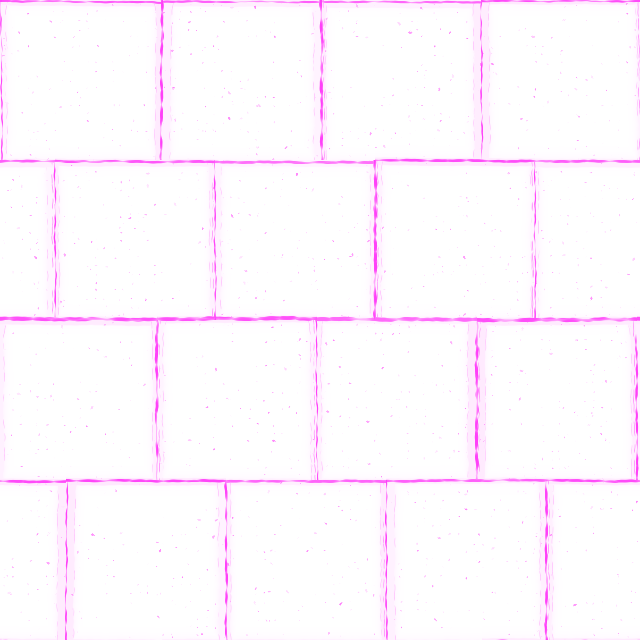
Write a WebGL 2 fragment shader that draws this texture map.

```glsl
#version 300 es
precision highp float;
// Square white blocks in shifted courses, with worn magenta joints and flecks.

uniform vec2 u_resolution;
out vec4 fragColor;

const float TILES = 4.0;                                  // blocks across and down
const vec4 ROW_SHIFT = vec4(0.415, -0.02, 0.345, 0.01);   // bottom row first
const vec4 BED_OFFSET = vec4(-0.01, -0.005, 0.005, -0.01);
const vec4 BED_WIDTH = vec4(0.006, 0.0075, 0.011, 0.0075);
const vec3 PAPER = vec3(1.0);
const vec3 INK = vec3(1.0, 0.12, 0.97);
const float BAND_INK = 0.075;    // pale bevel beside a joint
const float EDGE_INK = 0.24;     // broken outline of a bevel
const float JOINT_INK = 0.85;
const float FLECK_INK = 0.55;
const float LEAN = 0.022;        // tilt of single joints
const float WOBBLE = 0.0025;

vec4 hash4(vec2 p) {
    vec4 q = fract(p.xyxy * vec4(0.1031, 0.1030, 0.0973, 0.1099));
    q += dot(q, q.wzxy + 33.33);
    return fract((q.xxyz + q.yzzw) * q.zywx);
}

// Distance to the nearest scattered point, repeating over the canvas.
float cellular(vec2 uv, vec2 freq) {
    vec2 p = uv * freq, cell = floor(p);
    float nearest = 2.0;
    for (int j = -1; j <= 1; j++)
    for (int i = -1; i <= 1; i++) {
        vec2 c = cell + vec2(i, j);
        nearest = min(nearest, length(c + hash4(mod(c, freq) + 3.0).xy - p));
    }
    return nearest;
}

float wobble(float t, float seed) {
    float a = 6.2831853 * t;
    return WOBBLE * (sin(a * 9.0 + seed) + 0.6 * sin(a * 23.0 + seed * 2.3)
                     + 0.4 * sin(a * 61.0 + seed * 4.1));
}

float stroke(float d, float halfWidth, float px) {
    return 1.0 - smoothstep(halfWidth - 0.6 * px, halfWidth + 0.6 * px, abs(d));
}

// Upright joints: dark core, pale bevels and their broken outlines.
float uprightInk(vec2 uv, float px) {
    vec2 p = uv * TILES;
    float row = mod(floor(p.y), TILES), y = fract(p.y);
    float s = p.x - ROW_SHIFT[int(row)] + 0.5;
    vec4 h = hash4(vec2(mod(floor(s), TILES), row) + 11.0);
    vec4 g = hash4(vec2(mod(floor(s), TILES), row) + 47.0);
    float x = fract(s) - 0.5 - LEAN * (h.x - 0.5) * (y - 0.5) - wobble(uv.y, h.y * 6.0);

    float wear = smoothstep(0.75, 0.2, cellular(uv, vec2(90.0, 44.0)));
    float dashes = smoothstep(0.6, 0.3, cellular(uv + 0.37, vec2(70.0, 56.0)));
    float gap = step(0.8, h.w) * smoothstep(0.85, 0.93, y);
    float core = stroke(x, mix(0.003, 0.008, h.y) * (0.6 + 0.8 * wear), px);
    float ink = core * JOINT_INK * mix(0.4, 1.0, wear) * (1.0 - gap);

    // A second hairline runs beside some cores.
    float twin = stroke(x - 0.016 * sign(g.z - 0.5), 0.003, px);
    ink = max(ink, twin * dashes * 0.45 * step(0.4, g.w));

    float flare = 0.03 * h.w * exp((y - 1.0) / 0.05);
    float left = mix(0.022, 0.058, h.z) + flare;
    float right = mix(0.022, 0.058, g.x) + flare;
    float side = x < 0.0 ? -x - left : x - right;
    side += 0.5 * wobble(uv.y, g.y * 6.0);
    float band = 1.0 - smoothstep(-px, px, side);
    ink = max(ink, band * BAND_INK * mix(0.6, 1.25, x < 0.0 ? g.x : h.z));
    ink = max(ink, stroke(side, 0.003, px) * EDGE_INK * dashes);
    return max(ink, 0.04 * exp(-max(side, 0.0) / 0.02));
}

// Level joints: each block below sets the height and tilt of its own stretch.
float levelInk(vec2 uv, float px) {
    vec2 p = uv * TILES;
    float k = floor(p.y + 0.5);
    int bed = int(mod(k, TILES));
    float below = mod(k + TILES - 1.0, TILES);
    float s = p.x - ROW_SHIFT[int(below)];
    vec4 h = hash4(vec2(mod(floor(s), TILES), below) + 83.0);
    float y = p.y - k - BED_OFFSET[bed] - 0.012 * (h.x - 0.5)
            - LEAN * (h.y - 0.5) * (fract(s) - 0.5) - wobble(uv.x, h.z * 6.0) * 0.6;

    float wear = smoothstep(0.85, 0.25, cellular(uv + 0.19, vec2(36.0, 90.0)));
    float core = stroke(y, BED_WIDTH[bed] * (0.55 + 0.65 * wear), px);
    float ink = core * JOINT_INK * mix(0.5, 1.0, wear) * mix(0.75, 1.0, h.w);
    float reach = y < 0.0 ? mix(0.02, 0.04, h.z) : 0.018;
    float band = 1.0 - smoothstep(reach - px, reach + px, abs(y));
    ink = max(ink, band * BAND_INK * mix(0.7, 1.4, h.w));
    return max(ink, 0.05 * exp(-abs(y) / 0.03));
}

// Ragged flecks, gathered in loose clusters.
float fleckInk(vec2 uv) {
    float ink = 0.0, cluster = cellular(uv, vec2(11.0));
    for (int i = 0; i < 2; i++) {
        float freq = 46.0 + 30.0 * float(i);
        vec2 p = uv * freq, cell = floor(p);
        vec4 r = hash4(cell + 131.0 * float(i + 1));
        vec4 q = hash4(cell + 211.0 * float(i + 1));
        vec2 d = fract(p) - 0.3 - 0.4 * r.xy;
        float a = 6.2831853 * r.z, aa = freq / u_resolution.y;
        d = mat2(cos(a), -sin(a), sin(a), cos(a)) * d * vec2(1.0, 1.7);
        float dist = length(d) + 0.04 * sin(d.x * 38.0) * sin(d.y * 31.0 + a);
        float shape = 1.0 - smoothstep(-0.5 * aa, 0.7 * aa, dist - mix(0.03, 0.13, q.x * q.x));
        ink = max(ink, shape * step(0.6 + 0.4 * cluster, r.w) * FLECK_INK * mix(0.2, 1.0, q.y * q.y));
    }
    return ink;
}

void main() {
    vec2 uv = gl_FragCoord.xy / u_resolution;
    float px = TILES / u_resolution.y;
    float ink = max(max(uprightInk(uv, px), levelInk(uv, px)), fleckInk(uv));
    fragColor = vec4(mix(PAPER, INK, ink), 1.0);
}
```
